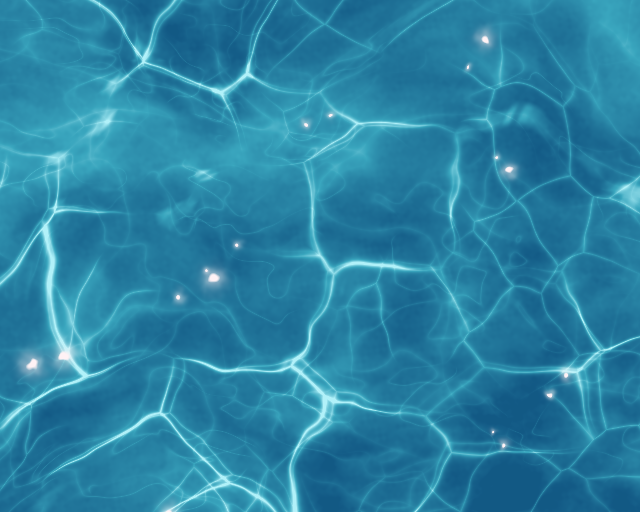
Give the GLSL for this texture, as a Shadertoy shader.

```glsl
// Sunlit pool water: a warped cellular web of thin bright caustic lines over
// cloudy blue depths, with faint wisps, glowing knots and scattered sparkles.
// One light value is summed from all layers, then mapped through a colour ramp.

#define WEB_SCALE vec2(3.7, 4.7)
#define LINE_WIDTH 0.025
#define LINE_LIGHT 1.45
#define GLOW_LIGHT 0.30
#define WISP_LIGHT 0.33
#define RIPPLE_LIGHT 0.13
#define SPARKLES 18
#define SEED 3.7
#define DEEP vec3(0.085, 0.375, 0.54)
#define SHALLOW vec3(0.225, 0.65, 0.745)
#define CAUSTIC vec3(0.67, 0.93, 0.965)
#define SPARKLE vec3(1.0, 0.95, 0.96)

float hash(vec2 p) {
    return fract(sin(dot(p, vec2(127.1, 311.7)) + SEED) * 43758.5453);
}

vec2 hash2(vec2 p) {
    return vec2(hash(p), hash(p + 57.3));
}

float noise(vec2 p) {
    vec2 cell = floor(p), f = fract(p);
    vec2 s = f * f * f * (f * (f * 6.0 - 15.0) + 10.0);
    float low = mix(hash(cell), hash(cell + vec2(1, 0)), s.x);
    float high = mix(hash(cell + vec2(0, 1)), hash(cell + vec2(1, 1)), s.x);
    return mix(low, high, s.y);
}

vec2 turn(vec2 p) {
    return mat2(0.8, 0.6, -0.6, 0.8) * p;
}

float fbm(vec2 p) {
    float sum = 0.0, weight = 0.53;
    for (int i = 0; i < 4; i++) {
        sum += weight * noise(p);
        p = turn(p) * 2.03 + 11.7;
        weight *= 0.5;
    }
    return sum;
}

// Smooth displacement centred on zero
vec2 flow(vec2 p) {
    p = turn(p);
    return vec2(noise(p), noise(p + 31.4)) - 0.5;
}

// Cellular web: x falls to zero on cell borders, y at their junctions
vec2 web(vec2 p) {
    vec2 cell = floor(p);
    vec3 nearest = vec3(9.0);
    for (int y = -1; y <= 1; y++)
    for (int x = -1; x <= 1; x++) {
        vec2 id = cell + vec2(x, y);
        float d = length(id + 0.05 + 0.9 * hash2(id) - p);
        if (d < nearest.x) nearest = vec3(d, nearest.xy);
        else if (d < nearest.y) nearest = vec3(nearest.x, d, nearest.y);
        else nearest.z = min(nearest.z, d);
    }
    return nearest.yz - nearest.x;
}

// Veils and filaments along the mid level of warped noise
float wisps(vec2 p) {
    float sum = 0.0;
    for (int i = 0; i < 4; i++) {
        float n = noise(p + 1.1 * flow(p * 0.9 + 5.0));
        float mask = smoothstep(0.3, 0.75, noise(p * 0.6 + 23.0));
        float sharpness = mix(3.0, 18.0, noise(p * 0.9 + 61.0));
        sum += mask * pow(1.0 - abs(2.0 * n - 1.0), sharpness);
        p = turn(p) * 1.65 + 7.3;
    }
    return sum;
}

void mainImage(out vec4 fragColor, in vec2 fragCoord) {
    vec2 uv = fragCoord / iResolution.y;
    float aspect = iResolution.x / iResolution.y;
    vec2 bent = uv + 0.16 * flow(uv * 2.7) + 0.045 * flow(uv * 7.0)
                   + 0.012 * flow(uv * 21.0);

    // Cloudy depth, wisps and fine ripples
    float light = 0.27 + 1.75 * (fbm(bent * vec2(3.0, 4.2) + 4.0) - 0.5);
    light += WISP_LIGHT * wisps(bent * vec2(3.8, 5.4));
    float ripple = noise(bent * vec2(32.0, 52.0)) + 0.7 * noise(turn(uv) * 115.0);
    light += RIPPLE_LIGHT * (ripple - 0.85);

    // Two caustic strands that part and rejoin, then a finer faint web
    float strength = smoothstep(0.25, 0.68, noise(turn(uv) * 4.2 + 14.0));
    float width = LINE_WIDTH * (0.45 + 1.1 * noise(uv * 11.0 + 3.0));
    for (int i = 0; i < 2; i++) {
        float strand = float(i);
        vec2 shift = 0.045 * strand * flow(uv * 6.0 + 9.0);
        vec2 border = web((bent + shift) * WEB_SCALE + SEED);
        float core = exp(-pow(border.x / width, 1.2));
        light += strength * LINE_LIGHT * core * (1.0 - 0.5 * strand);

        // Wide glow and streaked bright knots, from the main strand only
        float glow = exp(-6.0 * border.x) * (0.4 + 0.6 * strength);
        float knot = smoothstep(0.2, 0.06, border.y)
                   * smoothstep(0.5, 0.75, noise(uv * 3.0 + 40.0));
        float streak = 0.3 + 1.0 * noise(turn(bent) * vec2(80.0, 16.0));
        light += (1.0 - strand) * (GLOW_LIGHT * glow + 0.8 * knot * streak);
    }
    float fine = web(turn(bent + 0.03 * flow(uv * 9.0)) * 7.5 + 21.0).x;
    float fineMask = smoothstep(0.4, 0.8, noise(uv * 5.0 + 71.0));
    light += fineMask * (0.75 * exp(-fine / 0.035) + 0.15 * exp(-5.0 * fine));

    // Colour ramp from deep water to bright line
    light = clamp(light, -0.1, 2.05);
    vec3 color = mix(DEEP, SHALLOW, min(light, 1.0));
    color = mix(color, CAUSTIC, max(light - 1.0, 0.0));

    // Ragged sparkles in loose pairs
    vec2 ragged = uv + 0.009 * flow(uv * 70.0);
    for (int i = 0; i < SPARKLES; i++) {
        float k = float(i);
        vec2 center = hash2(vec2(floor(k / 2.0), 8.0)) * vec2(aspect, 1.0);
        center += mod(k, 2.0) * 0.16 * (hash2(vec2(k, 19.0)) - 0.5);
        float size = mix(0.004, 0.016, pow(hash(vec2(k, 5.0)), 2.0));
        float d = length(ragged - center) / size;
        float shine = max(smoothstep(1.1, 0.4, d), 0.55 * exp(-0.4 * d * d));
        color = mix(color, SPARKLE, shine);
    }

    fragColor = vec4(clamp(color, 0.0, 1.0), 1.0);
}
```
